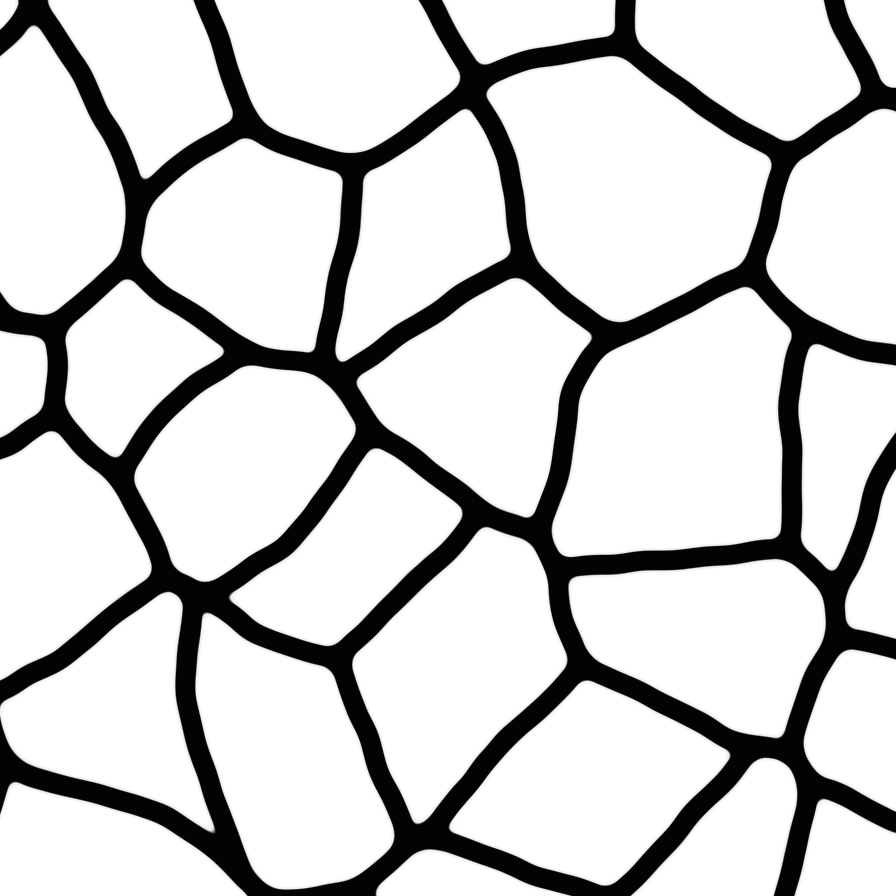
A three.js fragment shader for this pattern:

```glsl
// Draws an irregular network of thick, gently bent black lines around white cells.

#define CELLS 4.6          // cells across the canvas
#define JITTER 0.92        // scatter of the cell sites
#define SIZE_SPREAD 0.22   // variation of cell size
#define LINE_WIDTH 0.0225  // line thickness
#define EDGE_SOFT 0.0010   // half width of the smoothed edge
#define FRINGE_WIDTH 0.0026 // pale rim beside each line
#define FILLET 0.012       // rounding where lines meet
#define BEND 0.075         // broad bending of the lines
#define WOBBLE 0.005       // fine waviness of the lines
#define INK vec3(0.01)
#define FRINGE vec3(0.95)
#define PAPER vec3(1.0)

varying vec2 vUv;

vec3 hash3(vec2 p) {
  vec3 q = vec3(dot(p, vec2(127.1, 311.7)),
                dot(p, vec2(269.5, 183.3)),
                dot(p, vec2(419.2, 371.9)));
  return fract(sin(q) * 43758.55);
}

float cornerSlope(vec2 corner, vec2 offset) {
  return dot(hash3(corner).xy * 2.0 - 1.0, offset);
}

float gradientNoise(vec2 p) {
  vec2 i = floor(p), f = fract(p);
  vec2 u = f * f * f * (f * (f * 6.0 - 15.0) + 10.0);
  vec2 e = vec2(1.0, 0.0);
  return mix(mix(cornerSlope(i, f), cornerSlope(i + e, f - e), u.x),
             mix(cornerSlope(i + e.yx, f - e.yx), cornerSlope(i + 1.0, f - 1.0), u.x),
             u.y);
}

vec2 noise2(vec2 p) {
  return vec2(gradientNoise(p), gradientNoise(p + vec2(37.2, 91.7)));
}

// Canvas position to bent cell space
vec2 bentSpace(vec2 p) {
  vec2 shift = BEND * noise2(p * 4.0 + 5.3) + WOBBLE * noise2(p * 19.0 + 61.0);
  return CELLS * (p + shift) + 11.0;
}

// Site offset inside its grid cell (xy) and its size weight (z)
vec3 cellSite(vec2 cell) {
  vec3 h = hash3(cell);
  return vec3(0.5 + JITTER * (h.xy - 0.5), SIZE_SPREAD * h.z);
}

float smoothMin(float a, float b, float k) {
  float h = max(k - abs(a - b), 0.0) / k;
  return min(a, b) - 0.25 * k * h * h;
}

// Distance to the nearest cell border, in canvas units
float borderDistance(vec2 p) {
  vec2 q = bentSpace(p);
  vec2 base = floor(q), f = fract(q);

  // Local stretch of the bending, used to keep the line width even
  float e = 0.002;
  mat2 stretch = mat2((bentSpace(p + vec2(e, 0.0)) - q) / e,
                      (bentSpace(p + vec2(0.0, e)) - q) / e);

  // Owning site
  vec2 ownCell = vec2(0.0), ownOffset = vec2(0.0);
  float ownPower = 100.0;
  for (int y = -2; y <= 2; y++) {
    for (int x = -2; x <= 2; x++) {
      vec2 cell = vec2(float(x), float(y));
      vec3 site = cellSite(base + cell);
      vec2 offset = cell + site.xy - f;
      float power = dot(offset, offset) - site.z;
      if (power < ownPower) {
        ownPower = power;
        ownCell = cell;
        ownOffset = offset;
      }
    }
  }

  // Borders shared with the neighbours
  float nearest = 1.0;
  for (int y = -2; y <= 2; y++) {
    for (int x = -2; x <= 2; x++) {
      if (x == 0 && y == 0) continue;
      vec2 cell = ownCell + vec2(float(x), float(y));
      vec3 site = cellSite(base + cell);
      vec2 offset = cell + site.xy - f;
      float power = dot(offset, offset) - site.z;
      vec2 across = offset - ownOffset;
      float gap = max(length(across), 0.001);
      float dist = 0.5 * (power - ownPower) / gap;
      dist /= max(length((across / gap) * stretch), 0.5);
      nearest = smoothMin(nearest, dist, FILLET);
    }
  }
  return nearest;
}

void main() {
  float d = borderDistance(vUv) - 0.5 * LINE_WIDTH;
  vec3 ground = mix(FRINGE, PAPER, smoothstep(FRINGE_WIDTH - EDGE_SOFT, FRINGE_WIDTH + EDGE_SOFT, d));
  vec3 color = mix(INK, ground, smoothstep(-EDGE_SOFT, EDGE_SOFT, d));
  gl_FragColor = vec4(color, 1.0);
}
```
